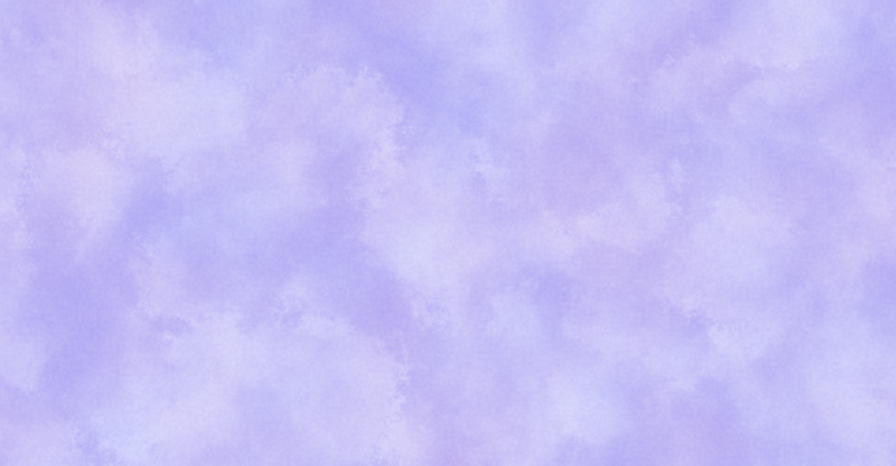
Give the GLSL for this texture, as a Shadertoy shader.

```glsl
// Soft lavender watercolour wash: a cloudy gradient-noise base, two layers of
// scattered paint dabs with one ragged rim and one faded side, then a drift
// between pinkish and bluish lilac and a fine paper grain.

vec2 hash2(vec2 p) {
    vec3 q = fract(vec3(p.xyx) * vec3(0.1031, 0.1030, 0.0973));
    q += dot(q, q.yzx + 33.33);
    return fract((q.xx + q.yz) * q.zy);
}

vec2 unitDir(vec2 cell) {
    float angle = 6.2832 * hash2(cell + 71.0).x;
    return vec2(cos(angle), sin(angle));
}

float gradientNoise(vec2 p) {
    vec2 i = floor(p), f = p - i;
    vec2 u = f * f * f * (f * (f * 6.0 - 15.0) + 10.0);
    vec2 e = vec2(1.0, 0.0);
    float a = dot(unitDir(i), f);
    float b = dot(unitDir(i + e.xy), f - e.xy);
    float c = dot(unitDir(i + e.yx), f - e.yx);
    float d = dot(unitDir(i + e.xx), f - e.xx);
    return mix(mix(a, b, u.x), mix(c, d, u.x), u.y);
}

float fbm(vec2 p, float gain) {
    float sum = 0.0, amp = 1.0;
    for (int i = 0; i < 5; i++) {
        sum += amp * gradientNoise(p);
        p = mat2(1.6, 1.2, -1.2, 1.6) * p + 17.3;
        amp *= gain;
    }
    return sum;
}

// One jittered dab per cell, bright near its rim on one side
float dabs(vec2 p, float ragged) {
    vec2 home = floor(p);
    float sum = 0.0;
    for (int y = -1; y <= 1; y++)
    for (int x = -1; x <= 1; x++) {
        vec2 cell = home + vec2(x, y);
        vec2 rnd = hash2(cell + 9.0);
        vec2 toDab = (p - cell - 0.2 - 0.6 * hash2(cell)) / mix(0.45, 0.75, rnd.x);
        float body = 1.0 - smoothstep(0.62, 1.12, length(toDab) + 0.36 * ragged);
        float fade = smoothstep(-0.9, 0.9, dot(toDab, unitDir(cell + 5.0)));
        sum += mix(0.25, 0.85, rnd.y) * body * fade;
    }
    return sum;
}

void mainImage(out vec4 fragColor, in vec2 fragCoord) {
    vec2 p = fragCoord / iResolution.y;
    float ragged = fbm(p * 15.0 + 40.0, 0.8);

    // Cloud tone, bent by a slow warp
    vec2 warp = vec2(fbm(p * 3.0 + 3.0, 0.5), fbm(p * 3.0 + 60.0, 0.5));
    vec2 q = p + 0.05 * warp;
    float tone = 0.60 * fbm(q * 3.2 + 31.0, 0.56);
    tone += 0.42 * (dabs(q * 3.3 + 27.0, ragged) - 0.22);
    tone += 0.40 * (dabs(q * 5.8 + 50.0, ragged) - 0.22);

    // Compress the extremes, then add brush mottling and paper grain
    tone = 0.48 + 0.55 * tanh(tone / 0.55);
    tone += 0.085 * ragged;
    tone += 0.15 * gradientNoise(p * 125.0);
    tone += 0.07 * gradientNoise(p * vec2(45.0, 90.0) + 8.0);

    vec3 color = mix(vec3(0.697, 0.660, 0.950), vec3(0.847, 0.838, 0.981), tone);
    float hue = fbm(p * 2.6 + 90.0, 0.5);
    color += hue * vec3(0.026, -0.014, -0.018);
    fragColor = vec4(color, 1.0);
}
```
